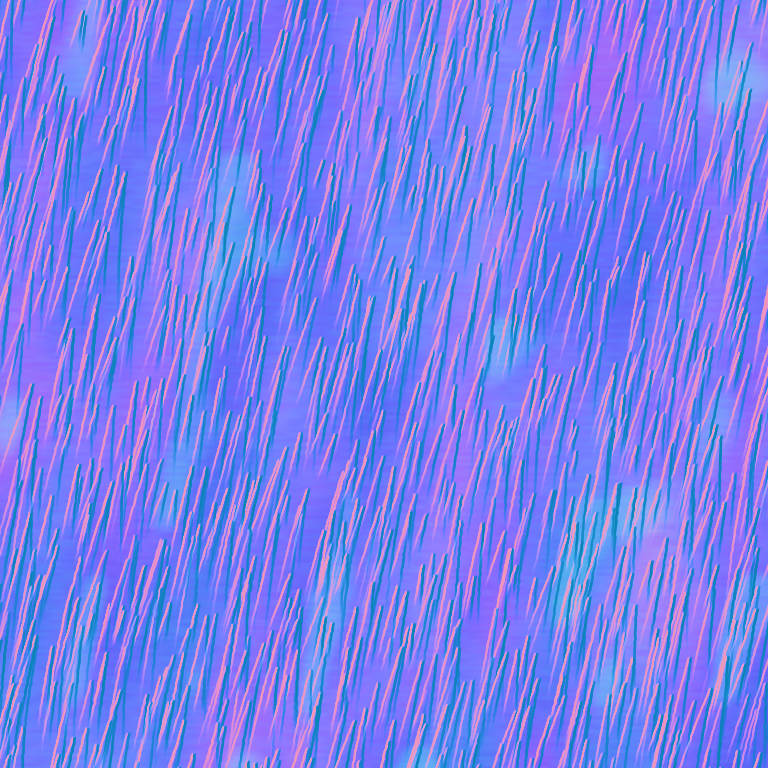
Reproduce this texture map procedurally as a three.js fragment shader.

```glsl
varying vec2 vUv;

const int LAYERS = 3;
const float LEAN = 0.2;                    // sideways shift per unit of height
const vec2 FIRST_GRID = vec2(24.0, 8.0);   // blade columns and rows, first layer
const vec2 GRID_STEP = vec2(7.0, 3.0);     // extra columns and rows per layer
const float PRESENCE = 0.82;
const float BEND = 0.3;
const float LIT_WIDTH = 0.0024;
const float SHADE_WIDTH = 0.0027;
const vec2 LIT_SLOPE = vec2(2.1, 0.42);
const vec2 SHADE_SLOPE = vec2(-2.2, 0.06);
const float BODY_TILT = 0.12;
const float COVER = 0.85;
const float SOFTNESS = 0.0012;
const float EDGE_WOBBLE = 0.0012;
const vec2 BASE_SLOPE = vec2(-0.03, -0.06);
const vec2 SWELL_FREQ = vec2(10.0, 4.5);
const vec2 SWELL_AMOUNT = vec2(0.75, 0.32);
const vec2 WEAVE_FREQ = vec2(55.0, 230.0);
const vec2 WEAVE_AMOUNT = vec2(0.06, 0.12);

vec3 hash3(vec3 p) {
  p = fract(p * vec3(0.1031, 0.1030, 0.0973));
  p += dot(p, p.yxz + 33.33);
  return fract((p.xxy + p.yxx) * p.zyx);
}

// Smooth value noise with two independent channels, each from 0 to 1
vec2 noise2(vec2 p, float seed) {
  vec2 i = floor(p);
  vec2 f = fract(p);
  f = f * f * (3.0 - 2.0 * f);
  vec2 a = hash3(vec3(i, seed)).xy;
  vec2 b = hash3(vec3(i + vec2(1.0, 0.0), seed)).xy;
  vec2 c = hash3(vec3(i + vec2(0.0, 1.0), seed)).xy;
  vec2 d = hash3(vec3(i + vec2(1.0, 1.0), seed)).xy;
  return mix(mix(a, b, f.x), mix(c, d, f.x), f.y);
}

float band(float dist, float width) {
  return 1.0 - smoothstep(0.25 * width, 0.9 * width, abs(dist));
}

// Broad swells, rare upward glints and a fine cross weave
vec2 groundSlope(vec2 p, vec2 sheared) {
  vec2 swell = 0.7 * noise2(sheared * SWELL_FREQ, 3.0)
             + 0.3 * noise2(sheared * SWELL_FREQ * 2.3, 5.0) - 0.5;
  vec2 weave = noise2(p * WEAVE_FREQ, 7.0) - 0.5;
  float glint = smoothstep(0.74, 0.95, noise2(sheared * vec2(13.0, 9.0), 11.0).x);
  return BASE_SLOPE + 1.25 * swell * SWELL_AMOUNT + weave * WEAVE_AMOUNT
       + glint * vec2(-0.05, 0.35);
}

// Lays one tapering blade, hanging down from its tip, over the slope below
vec2 addBlade(vec2 slope, vec2 ground, vec2 q, vec2 cell, vec2 size, float layer, float wobble) {
  vec3 place = hash3(vec3(cell, 17.0 + layer * 9.0));
  vec3 form = hash3(vec3(cell, 41.0 + layer * 9.0));
  vec3 tone = hash3(vec3(cell, 73.0 + layer * 9.0));
  vec2 tip = (cell + place.xy) * size;
  float drop = tip.y - q.y;
  float along = drop / (size.y * mix(0.6, 2.0, place.z));
  if (drop <= 0.0 || along >= 1.0 || tone.x > PRESENCE) return slope;

  float drift = mix(-0.12, 0.05, form.x) * drop + BEND * drop * drop;
  float side = q.x - tip.x - drift + wobble;
  float halfWidth = drop * mix(0.035, 0.1, form.y);
  float fade = smoothstep(0.0, 0.004, drop) * (1.0 - smoothstep(0.35, 1.0, along));

  float inside = smoothstep(-SOFTNESS, SOFTNESS, halfWidth - abs(side));
  float across = clamp(side / (halfWidth + SOFTNESS), -1.0, 1.0);
  vec2 body = ground - vec2(BODY_TILT * across, 0.0);
  slope = mix(slope, body, inside * fade * COVER);

  float lit = band(side + halfWidth + 0.5 * LIT_WIDTH, LIT_WIDTH);
  float shade = band(side - halfWidth - 0.5 * SHADE_WIDTH, SHADE_WIDTH);
  slope = mix(slope, LIT_SLOPE, lit * fade * mix(0.45, 1.0, tone.y));
  return mix(slope, SHADE_SLOPE, shade * fade * mix(0.45, 1.0, tone.z));
}

void main() {
  vec2 sheared = vec2(vUv.x - LEAN * vUv.y, vUv.y);
  vec2 ground = groundSlope(vUv, sheared);
  vec2 slope = ground;
  float wobble = EDGE_WOBBLE * (noise2(vUv * vec2(40.0, 190.0), 13.0).x - 0.5);

  // Higher tips first, so that lower blades overlap them
  for (int k = 0; k < LAYERS; k++) {
    float layer = float(k);
    vec2 size = 1.0 / (FIRST_GRID + GRID_STEP * layer);
    vec2 home = floor(sheared / size);
    for (int j = 2; j >= 0; j--) {
      for (int i = -1; i <= 1; i++) {
        vec2 cell = home + vec2(float(i), float(j));
        slope = addBlade(slope, ground, sheared, cell, size, layer, wobble);
      }
    }
  }

  vec3 normal = normalize(vec3(slope, 1.0));
  gl_FragColor = vec4(normal * 0.5 + 0.5, 1.0);
}
```
